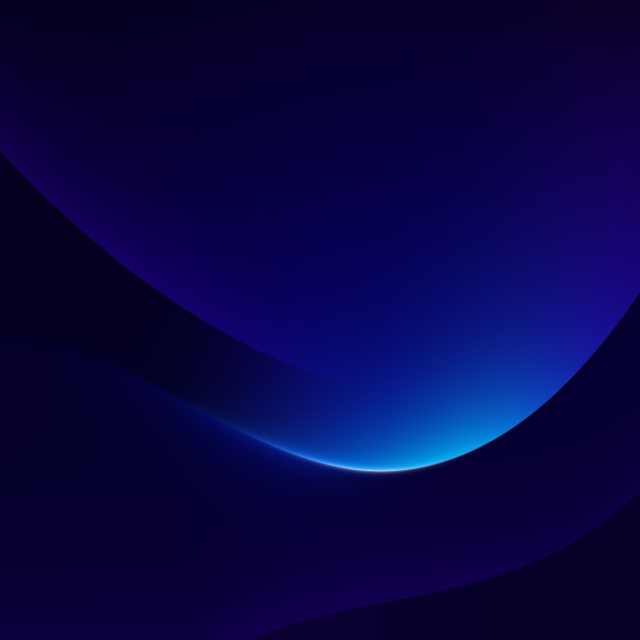
This background is drawn by a Shadertoy shader. Its source:

```glsl
// Dark indigo background of overlapping curved sheets with a glowing blue crest.
#define GLOW_X 0.70
#define GLOW_HEIGHT 0.075
#define HALO_HEIGHT 0.18
#define CREST_X 0.59
#define RIM_FADE 0.10
#define NIGHT vec3(0.018, 0.0, 0.150)
#define INDIGO vec3(0.015, 0.0, 0.35)
#define VIOLET vec3(0.065, 0.0, 0.15)
#define SHADE vec3(0.012, 0.0, 0.125)
#define AZURE vec3(0.0, 0.62, 0.12)
#define CYAN vec3(0.08, 0.48, 0.62)

// Heights of the three sheet edges across the canvas.
float crestEdge(float x) {
    float d = x - 0.595;
    float bend = d > 0.0 ? 1.45 + 0.62 * d : 1.66 + 1.5 * d - 0.5 * d * d;
    return 0.2643 + d * d * bend;
}

float upperEdge(float x) {
    return 0.763 - 1.06 * x + 0.72 * x * x;
}

float lowerEdge(float x) {
    float t = x - 0.65;
    return 0.068 + 0.2 * t + t * t * (0.18 + 1.65 * t);
}

// Bell curve with its own width on each side of the centre.
float bell(float x, float center, float leftWidth, float rightWidth) {
    float d = (x - center) / (x < center ? leftWidth : rightWidth);
    return exp(-d * d);
}

// Upper sheets, with the light that rises from the crest.
vec3 upperSheets(vec2 uv, float height, float px) {
    float depth = 1.0 - uv.y;
    float aboveEdge = uv.y - upperEdge(uv.x);

    vec3 sheet = (NIGHT + INDIGO * depth) * mix(0.76, 1.0, smoothstep(0.0, 0.6, uv.x));
    float rim = exp(-max(aboveEdge, 0.0) / RIM_FADE);
    sheet += VIOLET * rim * (1.0 - smoothstep(0.2, 0.62, uv.x));
    sheet += vec3(0.03 + 0.09 * depth, 0.0, 0.30 * depth) * bell(uv.x, 1.0, 0.2, 0.2);

    // The shaded fold melts into the main sheet towards the right.
    vec3 fold = mix(SHADE, sheet, smoothstep(0.25, 0.62, uv.x));
    vec3 color = mix(fold, sheet, smoothstep(-px, px, aboveEdge));

    float reach = GLOW_HEIGHT + 0.12 * max(uv.x - 0.6, 0.0);
    float glow = exp(-height / reach) * bell(uv.x, GLOW_X, 0.20, 0.16);
    float halo = exp(-height / HALO_HEIGHT) * bell(uv.x, GLOW_X, 0.27, 0.21);
    color += AZURE * glow + vec3(0.0, 0.03, 0.36) * halo;
    color.r *= 1.0 - 0.8 * glow;
    return color;
}

// Lower sheets, with violet light along the bottom fold.
vec3 lowerSheets(vec2 uv, float drop, float px) {
    float edge = lowerEdge(uv.x);
    float above = uv.y - edge;
    float rim = exp(-max(uv.y - max(edge, -0.05), 0.0) / RIM_FADE);
    vec3 sheet = vec3(0.014, 0.0, 0.165 + 0.02 * uv.x);
    sheet += vec3(0.060, 0.0, 0.14) * rim * mix(1.0, 0.55, smoothstep(0.6, 1.0, uv.x));
    sheet += vec3(0.0, 0.02, 0.18) * exp(-drop / 0.065) * bell(uv.x, 0.38, 0.16, 0.17);

    vec3 corner = mix(vec3(0.040, 0.0, 0.20), vec3(0.018, 0.0, 0.155),
                      smoothstep(0.4, 0.8, uv.x));
    return mix(corner, sheet, smoothstep(-px, px, above));
}

void mainImage(out vec4 fragColor, in vec2 fragCoord) {
    vec2 uv = fragCoord / iResolution.xy;
    float px = 1.2 / iResolution.y;
    float height = uv.y - crestEdge(uv.x);

    // The crest edge softens where it fades out at the left.
    float softness = px + 0.03 * (1.0 - smoothstep(0.0, 0.28, uv.x));
    vec3 color = mix(lowerSheets(uv, max(-height, 0.0), px),
                     upperSheets(uv, max(height, 0.0), px),
                     smoothstep(-softness, softness, height));

    // Fine light along the crest: blue spill, cyan line, white core.
    float away = abs(height);
    float spill = exp(-away / 0.018) * bell(uv.x, 0.46, 0.12, 0.11);
    float line = exp(-away / (height > 0.0 ? 0.006 : 0.003)) * bell(uv.x, 0.54, 0.13, 0.14);
    float core = exp(-away / 0.0022) * bell(uv.x, CREST_X, 0.10, 0.09);
    color += vec3(0.0, 0.08, 0.18) * spill + CYAN * line * 0.5;
    color = mix(color, vec3(0.80, 0.92, 0.95), 0.8 * core);

    fragColor = vec4(clamp(color, 0.0, 1.0), 1.0);
}
```
